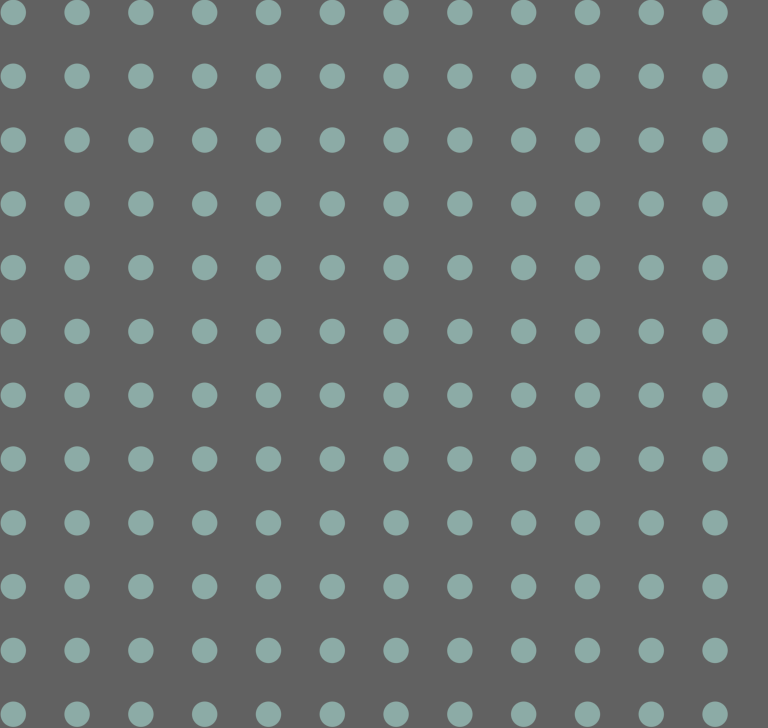
Give the GLSL for this pattern, as a WebGL 1 fragment shader.

```glsl
precision highp float;
// Flat grey ground with a square grid of small sage-green dots, 12 by 12.
// Each pixel finds its nearest grid centre and measures its distance to it;
// the grid hangs from the upper left and leaves a bare margin at the right.

uniform vec2 u_resolution;

// Lengths are fractions of the canvas width
const vec2 GRID_COUNT = vec2(12.0, 12.0);
const vec2 FIRST_CENTRE = vec2(0.0173, 0.0162); // from the upper left corner
const float SPACING = 0.08307;
const float DOT_RADIUS = 0.0165;
const float EDGE_PIXELS = 0.75; // half width of the smoothed edge

const vec3 GROUND_COLOUR = vec3(0.38, 0.38, 0.38);
const vec3 DOT_COLOUR = vec3(0.55, 0.67, 0.65);

// Signed distance to the nearest dot of the bounded grid
float dotGridDistance(vec2 p) {
  vec2 cell = floor((p - FIRST_CENTRE) / SPACING + 0.5);
  cell = clamp(cell, vec2(0.0), GRID_COUNT - 1.0);
  vec2 centre = FIRST_CENTRE + cell * SPACING;
  return length(p - centre) - DOT_RADIUS;
}

void main() {
  // Width-based coordinates, y running down from the top edge
  vec2 p = vec2(gl_FragCoord.x, u_resolution.y - gl_FragCoord.y) / u_resolution.x;

  // Smoothed dot coverage
  float edge = EDGE_PIXELS / u_resolution.x;
  float coverage = 1.0 - smoothstep(-edge, edge, dotGridDistance(p));

  gl_FragColor = vec4(mix(GROUND_COLOUR, DOT_COLOUR, coverage), 1.0);
}
```
